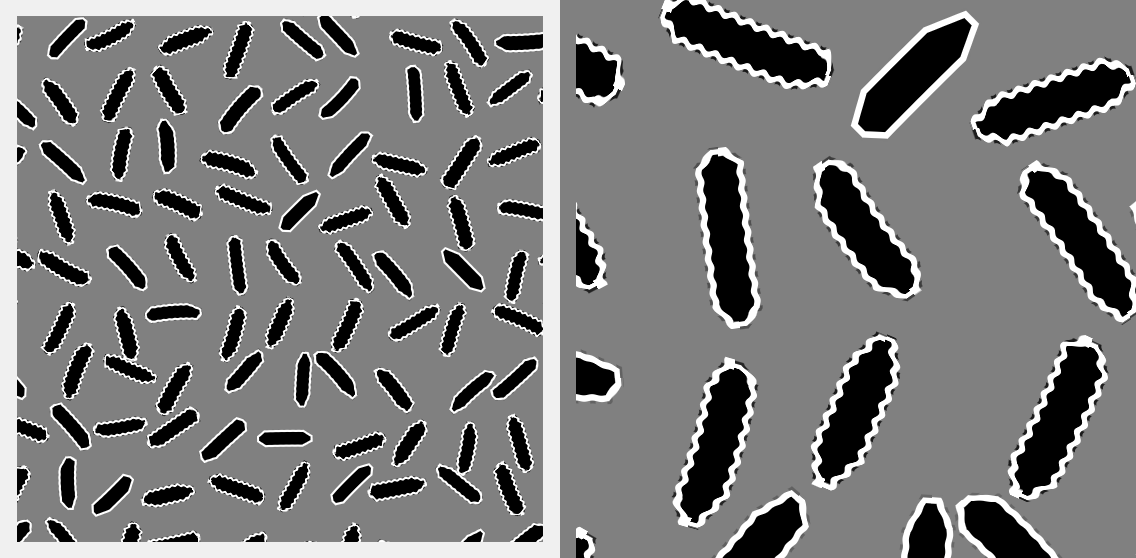
Left: the whole. Right: its middle third, enlarged.
This pattern is drawn by a Shadertoy shader. Its source:

```glsl
// Scattered black grains with white outlines on a grey field inside a pale frame.
// Each cell of a jittered grid holds one bevelled, rippled grain; on every other
// cell of the checkerboard the grain turns until it is clear of its neighbours.

const float PI = 3.14159265;
const float CELLS = 9.3;           // grid cells across the field
const float FIELD_HALF = 0.4713;   // half the field, in canvas units
const float STICK_HALF = 0.40;     // half length used for spacing
const float CLEARANCE = 0.36;      // wanted gap between centre lines
const float OUTLINE = 0.038;       // outline width, in cells
const float RIM = 0.017;           // width of the dark specks outside it

const vec3 FRAME_COLOR = vec3(0.94);
const vec3 FIELD_COLOR = vec3(0.502);
const vec3 OUTLINE_COLOR = vec3(1.0);
const vec3 GRAIN_COLOR = vec3(0.0);

float hash(vec2 p, float seed) {
    return fract(sin(dot(p, vec2(127.1, 311.7)) + seed * 74.7) * 43758.5453);
}

vec2 direction(float angle) {
    return vec2(cos(angle), sin(angle));
}

vec2 grainCenter(vec2 cell) {
    vec2 jitter = vec2(hash(cell, 1.0), hash(cell, 2.0)) - 0.5;
    return cell + 0.5 + 0.42 * jitter;
}

float segmentDistance(vec2 p, vec2 center, vec2 dir) {
    vec2 v = p - center;
    return length(v - dir * clamp(dot(v, dir), -STICK_HALF, STICK_HALF));
}

// Smallest gap between a stick and the sticks of the four adjacent cells
float neighbourGap(vec2 cell, vec2 center, vec2 dir) {
    float gap = 9.0;
    for (int i = 0; i < 4; i++) {
        vec2 other = cell + round(direction(float(i) * PI * 0.5));
        vec2 otherCenter = grainCenter(other);
        vec2 otherDir = direction(hash(other, 3.0) * PI);
        for (int k = -2; k <= 2; k++) {
            vec2 point = center + dir * STICK_HALF * float(k) * 0.5;
            gap = min(gap, segmentDistance(point, otherCenter, otherDir));
        }
    }
    return gap;
}

// Even cells take a random angle; odd cells try turns until they are clear
float grainAngle(vec2 cell, vec2 center) {
    float angle = hash(cell, 3.0) * PI;
    if (mod(cell.x + cell.y, 2.0) < 0.5) return angle;
    float best = angle;
    float bestGap = -1.0;
    for (int k = 0; k < 8; k++) {
        float trial = angle + float(k) * PI / 8.0;
        float gap = neighbourGap(cell, center, direction(trial));
        if (gap > bestGap) {
            bestGap = gap;
            best = trial;
        }
        if (gap > CLEARANCE) break;
    }
    return best;
}

// Returns the distance to one grain and the strength of its rim specks
vec2 grain(vec2 p, vec2 cell, float angle) {
    vec2 dir = direction(angle);
    vec2 q = vec2(dot(p, dir), dot(p, vec2(-dir.y, dir.x)));
    q.y += (hash(cell, 4.0) - 0.5) * 0.4 * (q.x * q.x - 0.08);

    float halfLength = mix(0.43, 0.50, hash(cell, 5.0));
    float halfWidth = mix(0.102, 0.126, hash(cell, 6.0));

    // Every corner is cut at its own slope, so the ends are uneven
    vec2 a = abs(q);
    float corner = step(0.0, q.x) + 2.0 * step(0.0, q.y);
    float slope = mix(0.5, 2.6, hash(cell, 7.0 + corner));
    float bevel = dot(a - vec2(halfLength, 0.03), normalize(vec2(1.0, slope)));
    float d = max(max(a.x - halfLength, a.y - halfWidth), bevel);

    // Edges are stepped except along the axes and diagonals
    float tilt = abs(sin(4.0 * angle));
    float wave = sin(q.x * 62.0 + 2.0 * step(0.0, q.y) + 6.0 * hash(cell, 12.0));
    return vec2(d + 0.013 * tilt * wave, tilt * smoothstep(0.3, 0.8, wave));
}

// Coverage of the region where d is negative
float cover(float d, float pixel) {
    return clamp(0.5 - d / pixel, 0.0, 1.0);
}

void mainImage(out vec4 fragColor, in vec2 fragCoord) {
    float size = min(iResolution.x, iResolution.y);
    vec2 uv = (fragCoord - 0.5 * iResolution.xy) / size;
    float scale = CELLS / (2.0 * FIELD_HALF);
    vec2 p = uv * scale + 20.3;
    float pixel = scale / size;

    // Nearest grain among the surrounding cells
    vec2 nearest = vec2(9.0, 0.0);
    for (int j = -1; j <= 1; j++) {
        for (int i = -1; i <= 1; i++) {
            vec2 cell = floor(p) + vec2(float(i), float(j));
            vec2 center = grainCenter(cell);
            if (length(p - center) > 0.65) continue;
            vec2 g = grain(p - center, cell, grainAngle(cell, center));
            if (g.x < nearest.x) nearest = g;
        }
    }

    // Layers: field, specks, outline, grain, frame
    float d = nearest.x;
    vec3 color = mix(FIELD_COLOR, GRAIN_COLOR, 0.8 * nearest.y * cover(d - OUTLINE - RIM, pixel));
    color = mix(color, OUTLINE_COLOR, cover(d - OUTLINE, pixel));
    color = mix(color, GRAIN_COLOR, cover(d, pixel));
    float frame = FIELD_HALF - max(abs(uv.x), abs(uv.y));
    color = mix(color, FRAME_COLOR, cover(frame, 1.0 / size));
    fragColor = vec4(color, 1.0);
}
```
